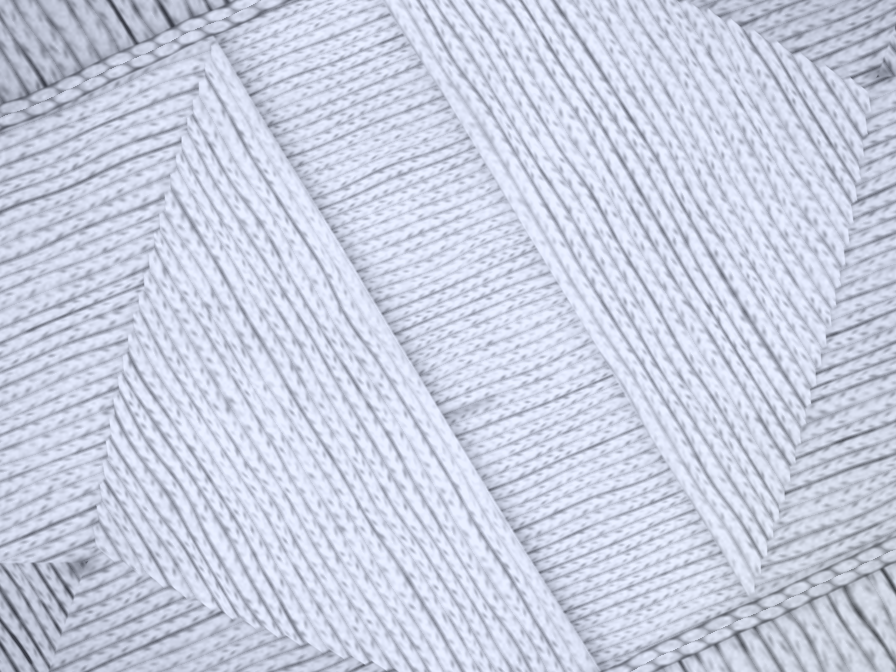
Reproduce this texture procedurally as a Shadertoy shader.

```glsl
#define CORD_PITCH 0.0218
#define BAND_PITCH 0.0178
#define OUTER_PITCH 0.030
#define PANEL_EDGE 0.763
#define BRAID_HALF 0.018
#define EDGE_SOFT 0.0022
#define FLECK_DEPTH 0.17
#define WARP 0.006
#define LIGHT_TINT vec3(0.918, 0.943, 1.02)
#define DARK_TINT vec3(0.0, 0.01, 0.04)

const vec2 STEEP = vec2(0.52, -0.854);
const vec2 STEEP_NORMAL = vec2(0.854, 0.52);
const vec2 CROSS = vec2(0.928, 0.372);
const vec2 CROSS_NORMAL = vec2(-0.372, 0.928);

float hash11(float x) {
    x = fract(x * 0.1031);
    x *= x + 33.33;
    return fract(x * (x + x));
}

float hash21(vec2 p) {
    vec3 q = fract(vec3(p.xyx) * 0.1031);
    q += dot(q, q.yzx + 33.33);
    return fract((q.x + q.y) * q.z);
}

float noise(vec2 p) {
    vec2 i = floor(p), f = fract(p);
    f = f * f * (3.0 - 2.0 * f);
    return mix(mix(hash21(i), hash21(i + vec2(1, 0)), f.x),
               mix(hash21(i + vec2(0, 1)), hash21(i + 1.0), f.x), f.y);
}

float cover(float d) {
    return smoothstep(-EDGE_SOFT, EDGE_SOFT, d);
}

// Brightness of parallel knitted cords; pos is (along, across)
float cords(vec2 pos, float pitch, float gapDepth, float seed) {
    float wobble = 0.4 * (noise(vec2(pos.x * 11.0, pos.y * 25.0) + seed) - 0.5);
    float lane = pos.y / pitch + wobble;
    float id = floor(lane);
    float f = lane - id - 0.5;

    // Gaps open and close along their length
    float gapId = floor(lane + 0.5);
    float gapRandom = hash11(gapId + seed * 17.0 + 101.0);
    float patchy = noise(vec2(pos.x * 14.0, gapId * 3.7 + seed));
    float broken = noise(vec2(pos.x / pitch * 1.3, gapId * 5.3 + seed));
    float gap = smoothstep(0.26, 0.5, abs(f));
    float tone = 0.99 - gap * gapDepth * (0.12 + 0.5 * gapRandom * gapRandom + 0.45 * patchy * broken + 0.2 * broken);
    tone += 0.05 * f - 0.12 * f * f;

    // Two staggered rows of long, uneven stitch hollows
    float stitch = pos.x / (pitch * 1.05) + hash11(id + seed * 5.0 + 57.0);
    stitch += 0.5 * noise(vec2(pos.x * 20.0, id * 2.3 + seed));
    float row = step(0.0, f);
    float s = stitch + 0.5 * row;
    float cell = fract(s) - 0.5;
    vec2 key = vec2(floor(s), id * 2.0 + row) + 200.0 + seed;
    float slant = abs(f) - 0.16 - 0.14 * hash21(key + 31.0) + 0.2 * cell;
    float depth = 0.25 + 1.35 * hash21(key);
    return tone - FLECK_DEPTH * depth * exp(-13.0 * cell * cell - 65.0 * slant * slant);
}

// Plump overlapping knots along a narrow strip
float braid(float along, float across) {
    float y = across / BRAID_HALF;
    float lane = along / 0.042 + 0.3 * y + 0.35 * noise(vec2(along * 14.0, 3.0));
    float upper = step(0.0, y);
    float knot = fract(lane + 0.5 * upper) - 0.5;
    float rim = length(vec2(knot * 1.9, (abs(y) - 0.45) * 1.6));
    float tone = 0.98 - 0.3 * smoothstep(0.6, 1.1, rim);
    tone -= 0.2 * smoothstep(0.65, 1.0, abs(y));
    return tone - 0.12 * noise(vec2(along * 120.0, across * 200.0));
}

float bow(float t) {
    t = clamp(t, 0.0, 1.0);
    return 4.0 * t * (1.0 - t);
}

// Braided border with short cords outside it, laid over the tone
float addBorder(float tone, vec2 q, float side) {
    vec2 offset = q - vec2(0.0, 0.822);
    float across = dot(offset, vec2(-0.415, 0.91));
    float along = dot(offset, vec2(0.91, 0.415));
    across += 0.005 * (noise(vec2(along * 16.0, side)) - 0.5);
    vec2 steepPos = vec2(dot(q, STEEP), dot(q, STEEP_NORMAL));
    tone -= 0.14 * exp(-max(-across - BRAID_HALF, 0.0) / 0.007);
    float outer = cords(steepPos, OUTER_PITCH, 0.75, 29.0 + side) - mix(0.09, 0.01, side);
    outer -= 0.15 * exp(-max(across - BRAID_HALF, 0.0) / 0.008);
    tone = mix(tone, outer, cover(across));
    return mix(tone, braid(along, across), cover(BRAID_HALF - abs(across)));
}

void mainImage(out vec4 fragColor, in vec2 fragCoord) {
    vec2 p = fragCoord / iResolution.y;
    vec2 turned = vec2(1.435, 1.05) - p;
    vec2 warp = WARP * (vec2(noise(p * 5.0), noise(p * 5.0 + 40.0)) - 0.5);

    // The weave repeats under a half turn about its centre
    float side = step(0.8855, dot(p, STEEP_NORMAL));
    vec2 q = mix(p, turned, side) + warp;
    float u = dot(q, STEEP_NORMAL);
    vec2 steepPos = vec2(dot(q, STEEP), PANEL_EDGE - u);
    vec2 crossPos = vec2(dot(q, CROSS), dot(q, CROSS_NORMAL));

    // Mitred outline of the panel, stepped by its cord ends
    float cordEnd = 0.014 * abs(fract(steepPos.y / CORD_PITCH) - 0.5);
    float leftMitre = 0.97 * (q.x - 0.135 - 0.24 * (q.y - 0.19) + 0.02 * bow((q.y - 0.19) / 0.74));
    float lowMitre = 0.92 * (q.y - 0.184 + 0.415 * (q.x - 0.13) + 0.015 * bow((q.x - 0.13) / 0.443));
    float panel = min(leftMitre, lowMitre) - cordEnd;
    float innerWedge = min(0.163 - q.y, 0.07 + 0.36 * q.y - q.x);

    // Side wedges, inner wedge, then the panel above them
    float tone = cords(crossPos, CORD_PITCH, 0.46, 3.0 + side);
    tone -= 0.07 * smoothstep(0.2, 0.0, q.y) + 0.03 * side;
    tone = mix(tone, cords(steepPos, CORD_PITCH, 0.8, 7.0 + side) - 0.06, cover(innerWedge));
    tone -= 0.1 * exp(-max(-panel, 0.0) / 0.007);
    vec2 hub = (q - vec2(0.122, 0.158)) / vec2(0.022, 0.013);
    tone -= 0.3 * exp(-dot(hub, hub));
    float cloth = cords(steepPos, CORD_PITCH, 0.43, 11.0 + side);
    cloth = mix(cloth, 0.97, 0.45 * smoothstep(0.034, 0.026, steepPos.y));
    tone = mix(tone, cloth, cover(panel));

    // Sunken band with shade along both panel edges
    vec2 b = p + warp;
    float band = cords(vec2(dot(b, CROSS), dot(b, CROSS_NORMAL)), BAND_PITCH, 0.36, 19.0) - 0.005;
    band -= mix(0.24, 0.1, side) * exp(-max(u - PANEL_EDGE, 0.0) / 0.014);
    vec2 fromStain = p - vec2(0.70, 0.392);
    vec2 stain = vec2(dot(fromStain, CROSS) / 0.04, dot(fromStain, CROSS_NORMAL) / 0.007);
    band -= 0.2 * exp(-dot(stain, stain));
    tone = mix(tone, band, cover(u - PANEL_EDGE));

    // Borders at the two opposite corners
    tone = addBorder(tone, p, 0.0);
    tone = addBorder(tone, turned, 1.0);

    // Broad light and fine cotton fuzz
    tone *= 1.0 - 0.11 * smoothstep(0.35, 0.95, length(p - vec2(0.7, 0.52)));
    tone += 0.06 * (noise(p * 200.0) - 0.5) + 0.035 * (noise(p * 6.0) - 0.5);
    tone = clamp(tone, 0.25, 1.0);
    vec3 color = mix(DARK_TINT, LIGHT_TINT, tone);
    color.b -= 0.02 * smoothstep(0.8, 1.3, p.x) * smoothstep(0.6, 0.1, p.y);
    fragColor = vec4(color, 1.0);
}
```
